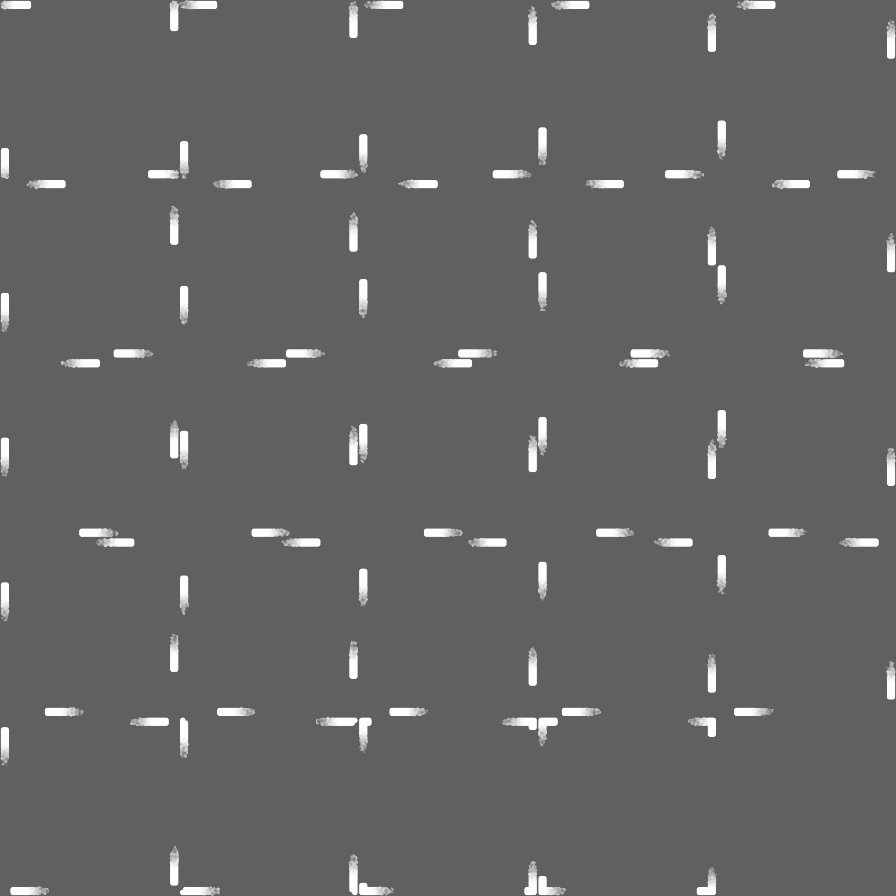
A WebGL 1 fragment shader for this pattern:

```glsl
precision highp float;

uniform vec2 u_resolution;

const float CELLS = 5.0;
const float INSET = 0.0055;
const float SIDE = 1.0 / CELLS - 2.0 * INSET;
const float DASH_LENGTH = 0.043;
const float HALF_WIDTH = 0.0046;
const float CAP_RADIUS = 0.003;
const float FIRST_HEAD = 0.0293;
const float HEAD_STEP = 0.00768;
const vec3 GROUND = vec3(0.376);
const vec3 PAINT = vec3(0.995);

vec2 gradientAt(vec2 corner) {
  float h = fract(sin(dot(corner, vec2(127.1, 311.7))) * 43758.5);
  return vec2(cos(6.2832 * h), sin(6.2832 * h));
}

float gradientNoise(vec2 p) {
  vec2 i = floor(p);
  vec2 f = p - i;
  vec2 u = f * f * (3.0 - 2.0 * f);
  float a = dot(gradientAt(i), f);
  float b = dot(gradientAt(i + vec2(1.0, 0.0)), f - vec2(1.0, 0.0));
  float c = dot(gradientAt(i + vec2(0.0, 1.0)), f - vec2(0.0, 1.0));
  float d = dot(gradientAt(i + vec2(1.0)), f - vec2(1.0));
  return mix(mix(a, b, u.x), mix(c, d, u.x), u.y);
}

float roundedBox(vec2 p, vec2 halfSize, float radius) {
  vec2 q = abs(p) - halfSize + radius;
  return length(max(q, 0.0)) + min(max(q.x, q.y), 0.0) - radius;
}

// Part of a dash lying on one side; q.x runs along the lane, q.y across it
float dash(vec2 q, float head, float grain, float pixel) {
  float from = max(head - DASH_LENGTH, -HALF_WIDTH);
  float to = min(head, SIDE + HALF_WIDTH);
  float age = clamp((head - q.x) / DASH_LENGTH, 0.0, 1.0);
  float wear = smoothstep(0.4, 1.0, age);

  // Narrow and fray the tail
  float width = HALF_WIDTH * (1.0 - 0.45 * smoothstep(0.75, 1.0, age));
  vec2 halfSize = vec2(0.5 * (to - from), width);
  float d = roundedBox(q - vec2(0.5 * (from + to), 0.0), halfSize, min(CAP_RADIUS, width));
  d += 0.003 * wear * grain;

  float cover = 1.0 - smoothstep(-0.5 * pixel, 0.5 * pixel, d);
  float strength = 1.0 - wear * (0.68 + 0.6 * grain);
  return cover * clamp(strength, 0.0, 1.0);
}

// Four dashes chasing each other clockwise around a square
float dashLoop(vec2 p, float head, float grain, float pixel) {
  float paint = 0.0;
  for (int side = 0; side < 4; side++) {
    vec2 q = p + vec2(0.5 * SIDE, -0.5 * SIDE);
    paint = max(paint, dash(q, head, grain, pixel));
    // The dash coming around the corner from the side before
    paint = max(paint, dash(q, head - SIDE, grain, pixel));
    p = vec2(-p.y, p.x);
  }
  return paint;
}

void main() {
  vec2 uv = gl_FragCoord.xy / u_resolution;
  float pixel = 1.0 / min(u_resolution.x, u_resolution.y);

  vec2 cell = floor(uv * CELLS);
  vec2 local = uv - (cell + 0.5) / CELLS;

  // Each cell, read from the top left, is a step further; the last is empty
  float index = cell.x + CELLS * (CELLS - 1.0 - cell.y);
  float filled = 1.0 - step(CELLS * CELLS - 1.5, index);
  float grain = gradientNoise(uv * 310.0);
  float paint = filled * dashLoop(local, FIRST_HEAD + HEAD_STEP * index, grain, pixel);

  gl_FragColor = vec4(mix(GROUND, PAINT, paint), 1.0);
}
```
